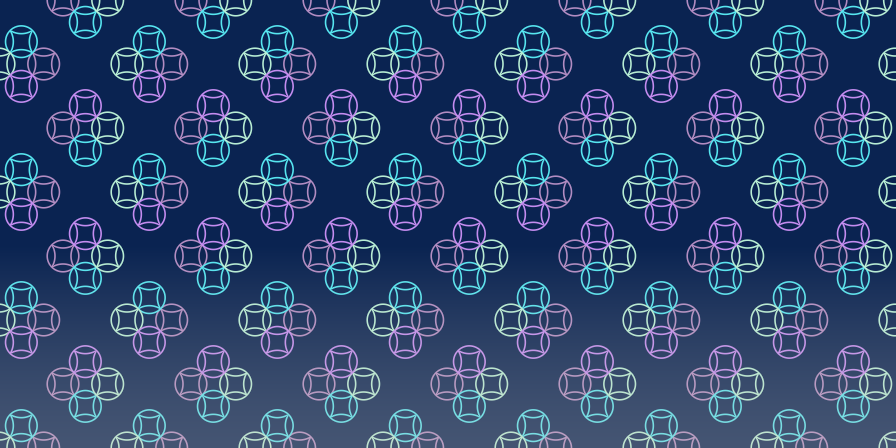
A Shadertoy shader for this pattern:

```glsl
// Staggered four-ring blossoms in neon outline on navy, hazing to grey at the foot.

const float REPEATS = 7.0;                        // tiles across the canvas
const vec2  TILE_ORIGIN = vec2(1.0 / 6.0, 0.0);   // first blossom, in tiles
const float RING_OFFSET = 0.1745;                 // blossom centre to ring centre
const float RING_RADIUS = RING_OFFSET * 0.70711;  // neighbouring rings just touch
const float ARC_SAG = 0.20;                       // inward bow of inner sides, in radii
const float LINE_WIDTH = 0.0125;                  // in tiles

const vec3 NAVY  = vec3(0.038, 0.138, 0.318);
const vec3 CYAN  = vec3(0.34, 0.90, 0.94);
const vec3 MINT  = vec3(0.72, 0.93, 0.83);
const vec3 LILAC = vec3(0.77, 0.55, 0.94);
const vec3 MAUVE = vec3(0.70, 0.55, 0.76);

const vec3  HAZE = vec3(0.80, 0.78, 0.75);
const float HAZE_TOP = 0.45;                      // height where the haze begins
const float HAZE_ALPHA = 0.30;
const float HAZE_EASE = 1.4;

// Distance to a ring outline and the concave square inscribed in it.
float ringDistance(vec2 p) {
    vec2 q = abs(p) / RING_RADIUS;
    if (q.y > q.x) q = q.yx;
    float rim = length(q) - 1.0;
    float arcRadius = (0.5 + ARC_SAG * ARC_SAG) / (2.0 * ARC_SAG);
    float arcCentre = 0.70711 - ARC_SAG + arcRadius;
    float side = abs(length(q - vec2(arcCentre, 0.0)) - arcRadius);
    return min(abs(rim), max(side, rim)) * RING_RADIUS;
}

// Ring colours in order: right, top, left, bottom.
vec3 ringColour(int i) {
    if (i == 0) return MAUVE;
    if (i == 1) return CYAN;
    return i == 2 ? MINT : LILAC;
}

vec3 drawBlossom(vec3 base, vec2 p, float pixel) {
    for (int i = 0; i < 4; i++) {
        float angle = float(i) * 1.570796;
        vec2 centre = RING_OFFSET * vec2(cos(angle), sin(angle));
        float d = ringDistance(p - centre);
        float cover = clamp((0.5 * LINE_WIDTH - d) / pixel + 0.5, 0.0, 1.0);
        base = mix(base, ringColour(i), cover);
    }
    return base;
}

void mainImage(out vec4 fragColor, in vec2 fragCoord) {
    float pixel = REPEATS / iResolution.x;
    vec2 p = fragCoord * pixel - TILE_ORIGIN;

    // Upright blossoms on the grid, half-turned ones at the cell centres.
    vec2 upright = fract(p + 0.5) - 0.5;
    vec2 turned = 0.5 - fract(p);
    vec3 colour = drawBlossom(NAVY, upright, pixel);
    colour = drawBlossom(colour, turned, pixel);

    // Haze veils both ground and lines, thickest at the lower edge.
    float height = fragCoord.y / iResolution.y;
    float clear = clamp(height / HAZE_TOP, 0.0, 1.0);
    colour = mix(colour, HAZE, HAZE_ALPHA * (1.0 - pow(clear, HAZE_EASE)));

    fragColor = vec4(colour, 1.0);
}
```
